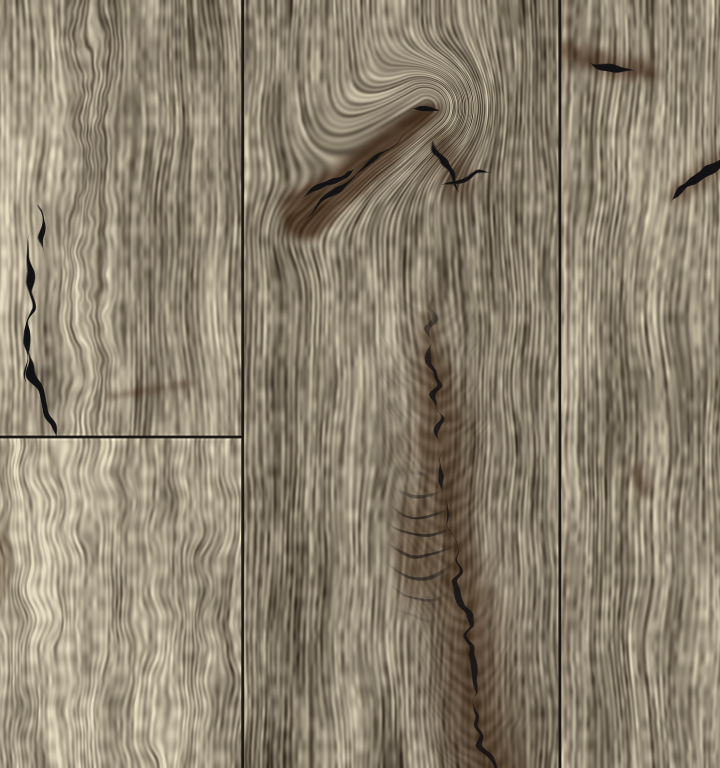
A Shadertoy shader for this texture:

```glsl
// Weathered oak floor: four planks with fine vertical grain, a slanted knot,
// a long feathered heart crack and small black splits.
// Stretched value noise over a bent grain coordinate makes the fibres.

float hash(vec2 p) {
    return fract(sin(dot(p, vec2(127.1, 311.7))) * 43758.5453);
}

float noise(vec2 p) {
    vec2 i = floor(p), f = fract(p);
    f = f * f * (3.0 - 2.0 * f);
    return mix(mix(hash(i), hash(i + vec2(1, 0)), f.x),
               mix(hash(i + vec2(0, 1)), hash(i + vec2(1, 1)), f.x), f.y);
}

float fbm(vec2 p) {
    return 0.55 * noise(p) + 0.3 * noise(p * 2.1 + 7.0) + 0.15 * noise(p * 4.3 + 3.0);
}

// Distance to a segment in x, position along it in y
vec2 segment(vec2 p, vec2 a, vec2 b) {
    vec2 d = b - a;
    float h = clamp(dot(p - a, d) / dot(d, d), 0.0, 1.0);
    return vec2(length(p - a - d * h), h);
}

// Ragged split that tapers at both ends
float crack(vec2 p, vec2 a, vec2 b, float width) {
    p += 0.012 * (vec2(noise(p * 45.0), noise(p * 45.0 + 19.0)) - 0.5);
    vec2 s = segment(p, a, b);
    float w = width * 4.0 * s.y * (1.0 - s.y) * (0.2 + 1.1 * noise(p * 60.0));
    return smoothstep(0.0012, -0.0012, s.x - w + 0.0008);
}

// Soft brown stain around a segment
float stain(vec2 p, vec2 a, vec2 b, float width) {
    float d = segment(p + 0.02 * (fbm(p * 20.0) - 0.5), a, b).x / width;
    return exp(-d * d);
}

// Fibres, growth lines and pores along the grain coordinate u
float grain(float u, float y) {
    float rings = sin(6.283 * (u * 140.0 + 1.6 * noise(vec2(u * 25.0, y * 3.0))));
    return 0.40 * (noise(vec2(u * 260.0, y * 14.0)) - 0.5)
         + 0.30 * (noise(vec2(u * 110.0, y * 5.0)) - 0.5)
         + 0.30 * (noise(vec2(u * 220.0, y * 70.0)) - 0.5)
         + 0.11 * rings * (0.4 + noise(vec2(u * 40.0, y * 9.0)));
}

void mainImage(out vec4 fragColor, in vec2 fragCoord) {
    vec2 p = fragCoord / iResolution.y;
    float x = p.x, y = p.y;

    // Planks: two on the left, one wide in the middle, one on the right
    bool left = x < 0.316, middle = !left && x < 0.729, lower = left && y < 0.431;
    float seed = lower ? 31.0 : left ? 3.0 : middle ? 12.0 : 23.0;
    float tone = lower ? 0.73 : left ? 0.66 : middle ? 0.51 : 0.59;

    // Bend the grain
    float u = x + seed + 0.05 * (fbm(p * vec2(5.0, 2.0) + seed) - 0.5)
            + 0.008 * (noise(p * vec2(18.0, 12.0) + seed) - 0.5);
    if (lower) u += 0.016 * (noise(p * vec2(30.0, 26.0)) - 0.5);
    else if (left) u += 0.035 * (fbm(p * vec2(20.0, 17.0)) - 0.5) * exp(-pow((x - 0.115) / 0.035, 2.0));

    vec2 knotA = vec2(0.398, 0.722), knotB = vec2(0.562, 0.855);
    float knotDist = segment(p, knotA, knotB).x;
    if (middle) {
        float across = dot(p - knotA, vec2(0.62, -0.79)) + knotA.x;
        u += (across - x) * exp(-knotDist * knotDist / 0.003);
    }
    float fibre = grain(u, y);

    // Broad light and shade
    tone += 0.32 * (fbm(p * vec2(7.0, 4.0) + seed) - 0.5);
    tone += 0.20 * (noise(vec2(u * 22.0, y * 2.0)) - 0.5);
    tone += left ? 0.10 * (0.16 - x) / 0.16 : 0.0;

    float brown = 0.0, black = 0.0;
    if (middle) {
        // Feathered heart: arches rise outward from the wandering spine
        float fall = clamp((0.6 - y) / 0.6, 0.0, 1.0);
        float dx = x - 0.56 - 0.08 * pow(fall, 1.6) + 0.022 * (fbm(vec2(y * 22.0, 4.0)) - 0.5);
        float reach = smoothstep(0.66, 0.5, y);
        float feather = exp(-pow(dx / 0.05, 2.0)) * reach;
        float arch = y - 25.0 * dx * dx + 0.025 * fbm(p * 24.0);
        float arches = sin(arch * 290.0 + 5.0 * noise(vec2(arch * 30.0, dx * 9.0)));
        fibre = mix(fibre, 0.13 * arches - 0.05 + 0.45 * fibre, feather * 0.8);
        float heartWidth = 0.016 + 0.022 * fall + 0.015 * noise(vec2(y * 14.0, 8.0));
        brown = 0.75 * reach * exp(-pow(dx / heartWidth, 2.0));

        // Grey-brown patch with dark curved ribs beside the heart
        vec2 q = (p - vec2(0.548, 0.29)) / vec2(0.035, 0.085);
        float patchMask = exp(-dot(q, q) * dot(q, q));
        brown = max(brown, 0.6 * patchMask);
        float ribs = sin((y - 9.0 * pow(x - 0.55, 2.0) + 0.012 * noise(p * 30.0)) * 230.0);
        black = 0.6 * patchMask * smoothstep(0.8, 1.0, ribs);

        float gap = abs(dx + 0.012 * (noise(vec2(y * 70.0, 2.0)) - 0.5));
        float gapWidth = 0.006 * noise(vec2(y * 45.0, 6.0)) - 0.0012;
        black = max(black, 0.85 * reach * smoothstep(0.0015, -0.001, gap - gapWidth));

        // Slanted knot and the splits near it
        float knotEdge = knotDist + 0.014 * (fbm(p * 28.0) - 0.5);
        float taper = mix(0.032, 0.011, segment(p, knotA, knotB).y);
        brown = max(brown, 0.85 * smoothstep(taper + 0.012, taper - 0.012, knotEdge));
        black = max(black, crack(p, vec2(0.39, 0.712), vec2(0.535, 0.832), 0.005));
        black = max(black, crack(p, vec2(0.39, 0.742), vec2(0.475, 0.79), 0.006));
        black = max(black, crack(p, vec2(0.535, 0.862), vec2(0.573, 0.855), 0.005));
        black = max(black, crack(p, vec2(0.558, 0.82), vec2(0.6, 0.75), 0.008));
        black = max(black, crack(p, vec2(0.575, 0.76), vec2(0.635, 0.775), 0.008));
        brown = max(brown, 0.55 * stain(p, vec2(0.57, 0.81), vec2(0.6, 0.76), 0.02));
    } else if (left) {
        black = crack(p, vec2(0.042, 0.7), vec2(0.036, 0.5), 0.005);
        black = max(black, crack(p, vec2(0.035, 0.55), vec2(0.072, 0.425), 0.008));
        black = max(black, crack(p, vec2(0.054, 0.73), vec2(0.06, 0.675), 0.005));
        black *= lower ? 0.0 : 1.0;
        brown = 0.35 * stain(p, vec2(0.15, 0.488), vec2(0.25, 0.503), 0.007);
        brown = max(brown, 0.5 * stain(p, vec2(-0.01, 0.22), vec2(0.0, 0.29), 0.015));
    } else {
        brown = 0.7 * stain(p, vec2(0.73, 0.93), vec2(0.85, 0.91), 0.012);
        brown = max(brown, 0.6 * stain(p, vec2(0.885, 0.75), vec2(0.94, 0.79), 0.015));
        brown = max(brown, 0.5 * stain(p, vec2(0.83, 0.385), vec2(0.84, 0.365), 0.011));
        black = crack(p, vec2(0.765, 0.92), vec2(0.825, 0.906), 0.006);
        black = max(black, crack(p, vec2(0.875, 0.735), vec2(0.95, 0.805), 0.008));
    }

    // Wood colour from tone, then stains and splits
    vec3 color = mix(vec3(0.20, 0.16, 0.12), vec3(0.85, 0.81, 0.71), clamp(tone + fibre, 0.0, 1.08));
    color = mix(color, vec3(0.29, 0.21, 0.14) + 0.22 * fibre, brown);
    color = mix(color, vec3(0.07, 0.065, 0.075), black);

    // Seams with a worn pale edge
    float seam = min(abs(x - 0.316), abs(x - 0.729));
    if (left) seam = min(seam, abs(y - 0.431));
    color += 0.10 * smoothstep(0.006, 0.003, seam) * noise(p * 40.0);
    color = mix(color, vec3(0.10, 0.085, 0.07), smoothstep(0.0028, 0.0008, seam));
    fragColor = vec4(color, 1.0);
}
```
